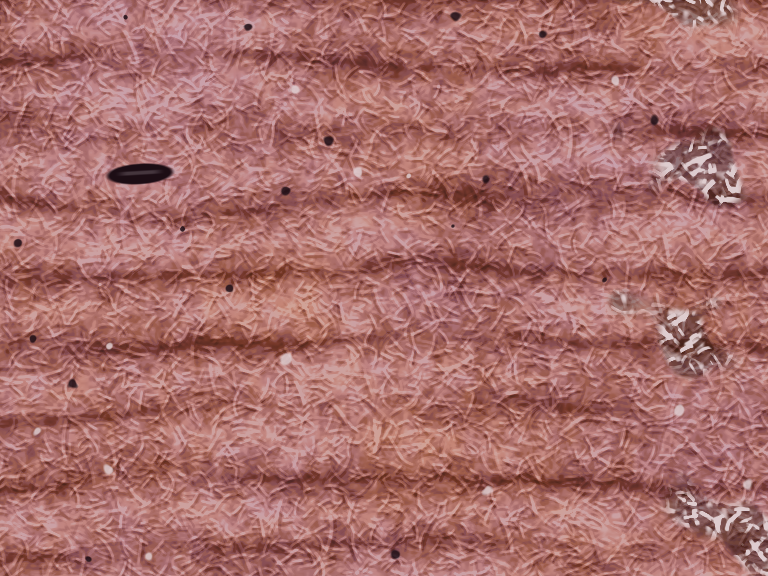
This texture is drawn by a WebGL 1 fragment shader. Its source:

```glsl
precision highp float;
// Matted reddish fibre board with horizontal ridges, pale crusts and dark specks.
uniform vec2 u_resolution;

const float PI = 3.14159265;
const vec3 RUST = vec3(0.46, 0.22, 0.18);
const vec3 PLUM = vec3(0.54, 0.31, 0.32);
const vec3 CLAY = vec3(0.61, 0.36, 0.31);
const vec3 ROSE = vec3(0.67, 0.43, 0.42);
const vec3 SALMON = vec3(0.76, 0.52, 0.50);
const vec3 BLUSH = vec3(0.80, 0.63, 0.63);
const vec3 SOOT = vec3(0.11, 0.05, 0.08);
const vec3 CHALK = vec3(0.87, 0.80, 0.81);

float hash(vec2 p) {
  vec3 q = fract(p.xyx * vec3(0.1031, 0.1030, 0.0973));
  q += dot(q, q.yzx + 33.33);
  return fract((q.x + q.y) * q.z);
}

vec2 hash2(vec2 p) {
  return vec2(hash(p), hash(p + 71.7));
}

float noise(vec2 p) {
  vec2 i = floor(p), f = fract(p);
  f = f * f * (3.0 - 2.0 * f);
  float low = mix(hash(i), hash(i + vec2(1.0, 0.0)), f.x);
  float high = mix(hash(i + vec2(0.0, 1.0)), hash(i + 1.0), f.x);
  return mix(low, high, f.y);
}

// Noise centred on zero, shifted by a seed
float grain(vec2 p, float seed) {
  return noise(p + seed * 17.3) - 0.5;
}

float strand(float across, float width) {
  return 1.0 - smoothstep(width * 0.35, width * 1.25, abs(across));
}

// Short bent fibres, one per cell, each with a shadow under it
float fibres(vec2 p, float seed, float width, float spread) {
  vec2 cell = floor(p);
  float sum = 0.0;
  for (int j = -1; j <= 1; j++) {
    for (int i = -1; i <= 1; i++) {
      vec2 id = cell + vec2(float(i), float(j));
      vec2 key = id + seed * 37.0;
      vec2 rnd = hash2(key + 5.0);
      vec2 d = p - id - hash2(key);
      float angle = PI * (rnd.x - 0.5) * mix(spread, 1.0, rnd.y);
      float c = cos(angle), s = sin(angle);
      vec2 q = vec2(c * d.x + s * d.y, c * d.y - s * d.x);
      q.y += (hash(key + 19.0) - 0.5) * 0.8 * q.x * q.x;
      float halfLength = mix(0.4, 0.95, rnd.y);
      float ends = 1.0 - smoothstep(halfLength * 0.6, halfLength, abs(q.x));
      float tone = hash(key + 43.0) * 1.7 - 0.5;
      sum += tone * ends * (strand(q.y, width) - 0.6 * strand(q.y + width * 1.8, width));
    }
  }
  return sum;
}

// Wavy ridges parted by broken, dark crevices
float ridges(vec2 p) {
  float warp = 0.06 * grain(p * vec2(2.2, 4.0), 1.0) + 0.02 * grain(p * vec2(9.0, 12.0), 2.0);
  float phase = fract((p.y + warp) / 0.122 + 0.2) - 0.5;
  float depth = smoothstep(0.3, 0.75, noise(p * vec2(4.0, 8.0) + 9.0));
  float crevice = exp(-pow(phase / 0.085, 2.0)) * depth;
  return -0.5 * cos(2.0 * PI * phase) - 1.3 * crevice;
}

vec3 palette(float z) {
  vec3 c = mix(RUST, PLUM, smoothstep(-1.5, -0.8, z));
  c = mix(c, CLAY, smoothstep(-0.8, -0.3, z));
  c = mix(c, ROSE, smoothstep(-0.3, 0.35, z));
  c = mix(c, SALMON, smoothstep(0.35, 1.05, z));
  c = mix(c, BLUSH, smoothstep(1.05, 2.0, z));
  return c * (1.0 + 0.18 * clamp(z + 1.5, -2.0, 0.0));
}

// Ragged slanting patches stacked along the right side
float crustMask(vec2 p) {
  float mask = 0.0;
  for (int i = 0; i < 4; i++) {
    vec2 d = p - vec2(1.23, 0.09 + 0.3 * float(i));
    d.y += 0.35 * d.x;
    float edge = length(d / vec2(0.13, 0.065)) + 1.5 * grain(p * 17.0, 6.0);
    mask = max(mask, 1.0 - smoothstep(0.6, 1.0, edge));
  }
  return mask;
}

// Sparse round dots, one at most per cell
float specks(vec2 p, float seed, float share, float radius) {
  vec2 id = floor(p) + seed * 29.0;
  vec2 d = fract(p) - mix(vec2(0.25), vec2(0.75), hash2(id));
  float size = radius * mix(0.5, 1.2, hash(id + 3.0));
  float dist = length(d) + 0.06 * grain(p * 9.0, seed);
  return step(hash(id + 11.0), share) * (1.0 - smoothstep(size * 0.6, size * 1.2, dist));
}

void main() {
  vec2 p = gl_FragCoord.xy / u_resolution.y;

  // Relief: ridges, blotches, grain, then layered fibres
  float z = 0.25 + ridges(p) + 1.4 * grain(p * vec2(5.0, 15.0), 3.0);
  z += 1.4 * grain(p * 55.0, 4.0) + 1.3 * grain(p * 130.0, 5.0);
  for (int i = 0; i < 6; i++) {
    float layer = float(i);
    z += fibres(p * (20.0 + 6.0 * layer), layer + 1.0, 0.075 + 0.01 * layer, 0.35);
  }
  vec3 color = palette(z);
  float warmth = grain(p * 4.0, 7.0) + 0.8 * grain(p * 40.0, 8.0);
  color += vec3(0.02, 0.005, -0.055) * warmth;

  // Chalky crust of tangled flakes over dark gaps
  float flakes = fibres(p * 32.0, 11.0, 0.16, 1.0) + fibres(p * 46.0, 12.0, 0.16, 1.0);
  flakes += 1.2 * grain(p * 75.0, 9.0);
  vec3 crust = mix(color * 0.72, CHALK, smoothstep(-0.1, 0.7, flakes));
  color = mix(color, crust, crustMask(p));

  // Scattered pale and dark specks
  color = mix(color, CHALK, 0.85 * specks(p * 9.0, 1.0, 0.12, 0.075));
  color = mix(color, SOOT, 0.85 * specks(p * 11.0, 2.0, 0.12, 0.08));

  // One glossy dark seed
  vec2 q = p - vec2(0.243, 0.698);
  q.y -= 0.06 * q.x;
  float seedMask = 1.0 - smoothstep(0.88, 1.08, length(q / vec2(0.058, 0.018)));
  float gloss = strand(q.y - 0.002, 0.004) * (1.0 - smoothstep(0.02, 0.045, abs(q.x)));
  color = mix(color, SOOT + 0.16 * gloss, seedMask);

  gl_FragColor = vec4(clamp(color, 0.0, 1.0), 1.0);
}
```
